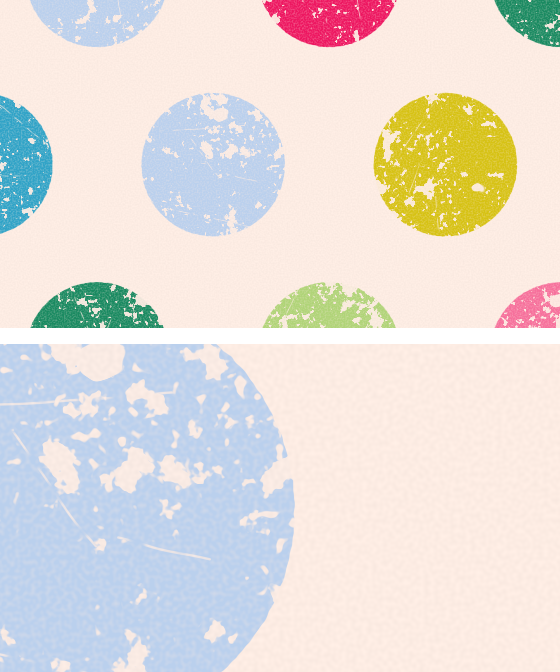
Top, the full canvas; bottom, a detail of the centre.
This pattern is drawn by a Shadertoy shader. Its source:

```glsl
// Staggered rows of large, worn, multicoloured ink dots on warm grainy paper.

// Layout, in canvas heights
const vec2 DOT_SPACING = vec2(0.708, 0.577);
const vec2 FIRST_DOT = vec2(0.650, 0.498);
const float DOT_RADIUS = 0.2185;
const float EDGE_ROUGHNESS = 0.0018;

// Wear and grain
const float FLAKE_FREQ = 25.0;
const float FLAKE_LEVEL = 0.43;
const float SPECK_FREQ = 75.0;
const float SPECK_LEVEL = 0.47;
const float CLUSTERING = 0.55;
const float SIDE_WEAR = 0.16;
const float SCRATCH_WIDTH = 0.0012;
const int SCRATCHES = 4;
const float GRAIN_FREQ = 190.0;
const float INK_GRAIN = 0.34;
const float PAPER_GRAIN = 0.025;

// Colours
const vec3 PAPER = vec3(0.990, 0.925, 0.890);
const vec3 SKY = vec3(0.730, 0.815, 0.930);
const vec3 CRIMSON = vec3(0.930, 0.090, 0.380);
const vec3 GREEN = vec3(0.100, 0.540, 0.380);
const vec3 TEAL = vec3(0.190, 0.640, 0.780);
const vec3 MUSTARD = vec3(0.840, 0.760, 0.080);
const vec3 LIME = vec3(0.690, 0.830, 0.470);
const vec3 PINK = vec3(0.965, 0.440, 0.610);

// Three rows of three inks, lowest row first
const vec3 INKS[9] = vec3[9](GREEN, LIME, PINK, TEAL, SKY, MUSTARD, SKY, CRIMSON, GREEN);

vec2 hash2(vec2 p) {
    vec3 q = fract(p.xyx * vec3(0.1031, 0.1030, 0.0973));
    q += dot(q, q.yzx + 33.33);
    return fract((q.xx + q.yz) * q.zy);
}

vec2 unitVector(float turn) {
    return vec2(cos(6.2832 * turn), sin(6.2832 * turn));
}

float corner(vec2 cell, vec2 offset) {
    return dot(unitVector(hash2(cell).x), offset);
}

float gradientNoise(vec2 p) {
    vec2 i = floor(p), f = fract(p);
    vec2 u = f * f * f * (f * (f * 6.0 - 15.0) + 10.0);
    vec2 e = vec2(1.0, 0.0);
    return mix(mix(corner(i, f), corner(i + e, f - e), u.x),
               mix(corner(i + e.yx, f - e.yx), corner(i + 1.0, f - 1.0), u.x), u.y);
}

float fbm(vec2 p) {
    float sum = 0.0, amp = 1.0;
    for (int i = 0; i < 4; i++) {
        sum += amp * gradientNoise(p);
        p = mat2(1.6, 1.2, -1.2, 1.6) * p + 7.3;
        amp *= 0.55;
    }
    return sum;
}

float segmentDistance(vec2 p, vec2 dir, float halfLength) {
    float along = clamp(dot(p, dir), -halfLength, halfLength);
    return length(p - dir * along);
}

// Amount of ink lost at p, measured from the dot centre
float wear(vec2 p, vec2 cell, float px) {
    vec2 seed = hash2(cell + 41.0);
    vec2 q = p + 10.0 * seed + 20.0;
    float side = dot(p, unitVector(seed.x)) / DOT_RADIUS;
    float rim = smoothstep(0.5, 1.0, length(p) / DOT_RADIUS);
    float density = CLUSTERING * gradientNoise(q * 8.0) + SIDE_WEAR * side
                  + 0.07 * rim + 0.08 * (seed.y - 0.5);

    // Ragged flakes and fine specks
    float flakes = fbm(q * FLAKE_FREQ) + density - FLAKE_LEVEL;
    float specks = gradientNoise(q * SPECK_FREQ) + 0.7 * density - SPECK_LEVEL;
    float loss = max(smoothstep(-0.06, 0.06, flakes), smoothstep(-0.08, 0.08, specks));

    // One larger chip
    vec2 chip = hash2(cell + 67.0);
    vec2 chipCentre = 0.75 * DOT_RADIUS * sqrt(chip.y) * unitVector(chip.x);
    float chipRadius = mix(0.010, 0.034, seed.y * seed.y);
    float chipDist = length((p - chipCentre) * vec2(0.85, 1.15)) - chipRadius
                   + 0.010 * gradientNoise(q * 45.0);
    loss = max(loss, smoothstep(px, -px, chipDist));

    // Broken hairline scratches
    for (int i = 0; i < SCRATCHES; i++) {
        vec2 place = hash2(cell * 5.0 + float(i) * 13.0 + 91.0);
        vec2 shape = hash2(cell * 7.0 + float(i) * 17.0 + 123.0);
        vec2 bend = p + 0.003 * gradientNoise(q * 14.0);
        vec2 centre = (place - 0.5) * 1.5 * DOT_RADIUS;
        float d = segmentDistance(bend - centre, unitVector(shape.x), mix(0.03, 0.16, shape.y));
        float gaps = smoothstep(-0.15, 0.15, gradientNoise(q * 32.0 + float(i)));
        loss = max(loss, 0.8 * gaps * smoothstep(SCRATCH_WIDTH + px, SCRATCH_WIDTH - px, d));
    }
    return loss;
}

void mainImage(out vec4 fragColor, in vec2 fragCoord) {
    float px = 0.75 / iResolution.y;
    vec2 uv = fragCoord / iResolution.y;

    // Nearest dot, with alternate rows shifted by half a step
    vec2 grid = (uv - FIRST_DOT) / DOT_SPACING;
    float row = floor(grid.y + 0.5);
    grid.x -= 0.5 * mod(row, 2.0);
    vec2 cell = vec2(floor(grid.x + 0.5), row);
    vec2 p = (grid - cell) * DOT_SPACING;

    vec2 slot = mod(cell + 1.0, 3.0);
    vec3 ink = INKS[int(slot.x + 3.0 * slot.y + 0.5)];

    float grain = gradientNoise(uv * GRAIN_FREQ);
    float d = length(p) - DOT_RADIUS + EDGE_ROUGHNESS * gradientNoise(uv * 90.0);
    float cover = smoothstep(px, -px, d) * (1.0 - 0.95 * wear(p, cell, px));

    vec3 paper = PAPER * (1.0 + PAPER_GRAIN * grain);
    vec3 grainyInk = mix(ink, PAPER, clamp(0.07 + INK_GRAIN * grain, 0.0, 1.0));
    fragColor = vec4(mix(paper, grainyInk, cover), 1.0);
}
```
